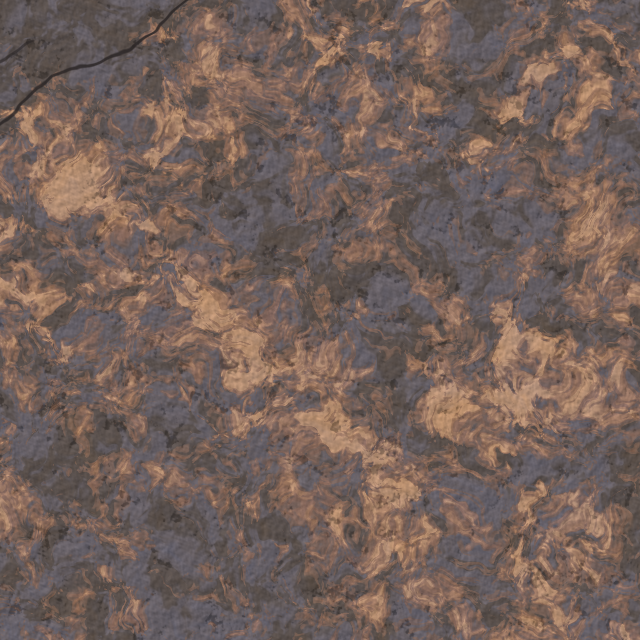
Give the GLSL for this texture, as a WebGL 2 fragment shader.

```glsl
#version 300 es
precision highp float;
// Weathered slate rock with rust staining, ochre crusts and a thin crack.
// Layered noise gives a stain depth, which is ramped through mineral colours
// and then shaded by the slope of a fine relief.
uniform vec2 u_resolution;
out vec4 fragColor;

float hash(vec2 p) {
  return fract(sin(dot(p, vec2(127.1, 311.7))) * 43758.5453);
}

float valueNoise(vec2 p) {
  vec2 cell = floor(p), f = fract(p);
  f = f * f * (3.0 - 2.0 * f);
  return mix(mix(hash(cell), hash(cell + vec2(1, 0)), f.x),
             mix(hash(cell + vec2(0, 1)), hash(cell + vec2(1, 1)), f.x), f.y);
}

// Fractal noise with zero mean and roughly unit deviation.
float fbm(vec2 p, float gain) {
  float sum = 0.0, power = 0.0, amp = 1.0;
  for (int i = 0; i < 4; i++) {
    sum += amp * (valueNoise(p) - 0.5);
    power += amp * amp;
    amp *= gain;
    p = mat2(1.6, 1.2, -1.2, 1.6) * p + 17.3;
  }
  return sum / (0.214 * sqrt(power));
}

float segmentDistance(vec2 p, vec2 a, vec2 b) {
  vec2 ab = b - a;
  return length(p - a - ab * clamp(dot(p - a, ab) / dot(ab, ab), 0.0, 1.0));
}

float softBand(vec2 p, vec2 a, vec2 b, float width) {
  float d = segmentDistance(p, a, b) / width;
  return exp(-d * d);
}

float relief(vec2 p) {
  return fbm(p * 42.0 + 71.0, 0.72);
}

void main() {
  vec2 uv = gl_FragCoord.xy / u_resolution.y;
  vec2 warp = vec2(fbm(uv * 9.0, 0.6), fbm(uv * 9.0 + 40.0, 0.6));
  vec2 p = uv + 0.014 * warp;
  vec2 slant = vec2(p.x - p.y, p.x + p.y) * 0.7071;

  // Broad rust drifts, mostly falling to the right
  float bands = softBand(p, vec2(0.06, 0.84), vec2(0.30, 0.52), 0.09)
              + softBand(p, vec2(0.30, 0.52), vec2(0.62, 0.14), 0.10)
              + softBand(p, vec2(0.52, 0.24), vec2(0.80, 0.42), 0.09)
              + softBand(p, vec2(0.24, 0.76), vec2(0.45, 0.95), 0.06);
  float drift = fbm(slant * vec2(5.0, 8.0) + 3.0, 0.6);
  float grain = fbm(p * 34.0 + 9.0, 0.82);
  float stain = 0.5 * drift + 0.72 * grain + 0.8 * bands - 0.36
              + 0.5 * (0.5 - uv.y);

  // Ragged ochre crusts along the slant
  float crust = fbm(slant * vec2(6.0, 12.0) + 27.0, 0.6) + 0.35 * grain + 0.5 * bands;
  stain += 0.9 * smoothstep(1.2, 1.8, crust);

  // Crack line; the slab above it is barer
  float crackOffset = uv.y - 0.812 - 0.63 * uv.x
                    - 0.006 * warp.x - 0.012 * sin(uv.x * 24.0);
  stain -= 0.9 * smoothstep(-0.02, 0.03, crackOffset);

  // Slate ground, then browns ordered by stain depth
  float mottle = fbm(p * 22.0 + 55.0, 0.75);
  vec3 color = mix(vec3(0.34, 0.31, 0.305), vec3(0.40, 0.37, 0.385),
                   smoothstep(-0.6, 0.5, mottle));
  color = mix(color, vec3(0.45, 0.37, 0.34), smoothstep(-0.45, 0.05, stain));
  color = mix(color, vec3(0.52, 0.40, 0.35), smoothstep(0.2, 0.65, stain));
  color = mix(color, vec3(0.60, 0.46, 0.38), smoothstep(0.7, 1.15, stain));
  color = mix(color, vec3(0.70, 0.55, 0.44), smoothstep(1.3, 1.85, stain));

  // Fine relief lit from the upper left, with dark pits
  float height = relief(uv);
  float slope = height - relief(uv + vec2(-0.003, 0.004));
  color *= 1.0 + 0.075 * clamp(slope, -2.0, 2.0);
  color *= 1.0 - 0.22 * smoothstep(1.3, 2.4, -height);
  color += 0.016 * vec3(-0.4, 0.0, 0.6) * mottle;

  // Thin dark crack and a short side split
  float thickness = 0.0018 + 0.0009 * valueNoise(uv * 38.0);
  float crack = 1.0 - smoothstep(thickness * 0.4, thickness * 1.8, abs(crackOffset) * 0.85);
  float split = segmentDistance(uv + 0.004 * warp, vec2(-0.02, 0.90), vec2(0.05, 0.935));
  crack = max(crack, 0.75 * (1.0 - smoothstep(0.001, 0.004, split)));
  color = mix(color, vec3(0.17, 0.15, 0.15), 0.85 * crack);

  fragColor = vec4(color, 1.0);
}
```
